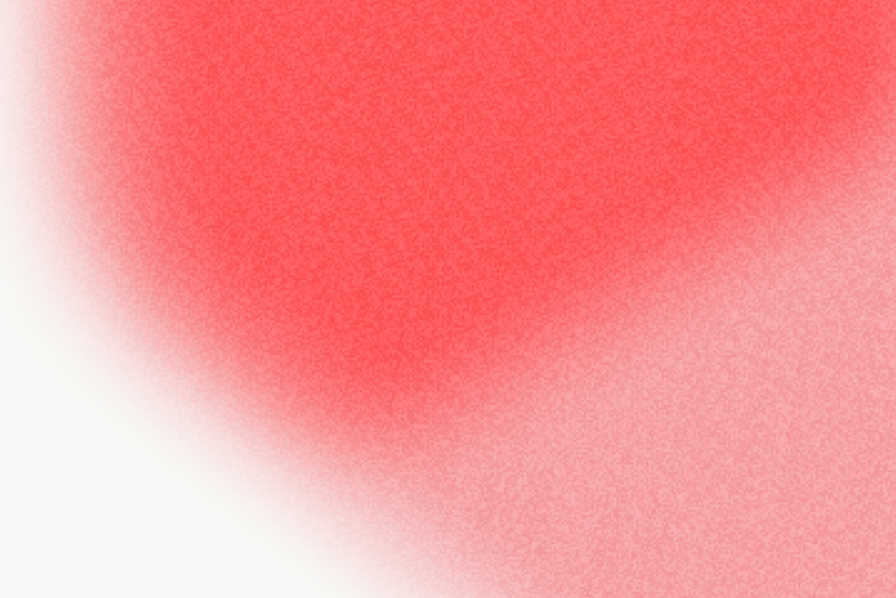
A WebGL 1 fragment shader for this background:

```glsl
precision highp float;

uniform vec2 u_resolution;

const vec3 PAPER = vec3(0.972, 0.976, 0.965);
const vec3 PINK = vec3(0.965, 0.635, 0.65);
const vec3 RED = vec3(0.995, 0.35, 0.36);

// Fade ranges, in canvas heights
const vec2 PINK_LEFT = vec2(-0.10, 0.25);
const vec2 PINK_DIAGONAL = vec2(0.32, 0.64);
const vec2 RED_LEFT = vec2(0.0, 0.37);
const vec2 RED_DIAGONAL = vec2(0.42, 0.74);
const vec2 RED_LOWER = vec2(-0.25, 0.04);
const vec2 RED_RIGHT = vec2(1.40, 1.65);
const float RIGHT_FADE = 0.7;

// Directions across the soft edges
const vec2 DIAGONAL_NORMAL = vec2(0.62, 0.78);
const vec2 LOWER_NORMAL = vec2(-0.51, 0.86);
const float LEFT_TILT = 0.08;

const float GRAIN_CELLS = 240.0;
const vec3 GRAIN_STRENGTH = vec3(0.03, 0.11, 0.11);

float hash(vec2 p) {
  return fract(sin(dot(p, vec2(12.9898, 78.233))) * 43758.5453);
}

float valueNoise(vec2 p) {
  vec2 cell = floor(p);
  vec2 f = fract(p);
  f = f * f * (3.0 - 2.0 * f);
  float low = mix(hash(cell), hash(cell + vec2(1.0, 0.0)), f.x);
  float high = mix(hash(cell + vec2(0.0, 1.0)), hash(cell + 1.0), f.x);
  return mix(low, high, f.y);
}

float fade(vec2 range, float value) {
  return smoothstep(range.x, range.y, value);
}

void main() {
  vec2 p = gl_FragCoord.xy / u_resolution.y;
  p.x += 0.5 * (1.5 - u_resolution.x / u_resolution.y);

  // Signed distances across each edge
  float left = p.x - LEFT_TILT * (1.0 - p.y);
  float diagonal = dot(p, DIAGONAL_NORMAL);
  float lower = dot(p, LOWER_NORMAL);

  // Pink wash, then the red glow above it
  float pink = fade(PINK_LEFT, left) * fade(PINK_DIAGONAL, diagonal);
  float red = fade(RED_LEFT, left) * fade(RED_DIAGONAL, diagonal);
  red *= fade(RED_LOWER, lower) * (1.0 - RIGHT_FADE * fade(RED_RIGHT, p.x));

  vec3 color = mix(PAPER, PINK, pink);
  color = mix(color, RED, red);

  // Fine grain, only where there is colour
  float grain = valueNoise(p * GRAIN_CELLS) - 0.5;
  color += grain * GRAIN_STRENGTH * max(pink, red);

  gl_FragColor = vec4(clamp(color, 0.0, 1.0), 1.0);
}
```
